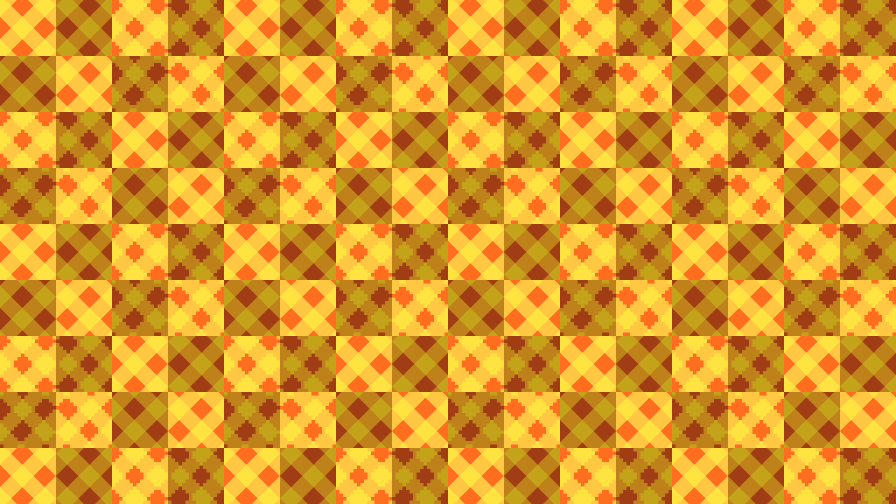
Reproduce this pattern procedurally as a WebGL 1 fragment shader.

```glsl
precision highp float;

uniform vec2 u_resolution;

#define GRID vec2(16.0, 9.0)
#define BAND_PERIOD 0.8
#define CELLS_PER_TILE 16.0
#define SAMPLES 4
#define LIGHT_BASE vec3(1.00, 0.78, 0.26)
#define LIGHT_GAP vec3(1.00, 0.89, 0.25)
#define LIGHT_CROSS vec3(1.00, 0.43, 0.12)
#define DARK_BASE vec3(0.75, 0.51, 0.10)
#define DARK_GAP vec3(0.77, 0.64, 0.10)
#define DARK_CROSS vec3(0.63, 0.24, 0.08)

// 1 inside a diagonal band, 0 between bands; half of each period is band
float band(float t) {
  float offset = abs(fract(t / BAND_PERIOD + 0.5) - 0.5);
  return 1.0 - step(0.25, offset);
}

// Colour at a point measured in tiles from the lower left
vec3 gingham(vec2 p) {
  vec2 tile = floor(p);
  tile.y = GRID.y - 1.0 - tile.y;
  float dark = mod(tile.x + tile.y, 2.0);

  // Alternate two-by-two blocks have stepped edges
  vec2 block = floor(tile / 2.0);
  float stepped = mod(block.x + block.y, 2.0);
  vec2 cellCentre = (floor(p * CELLS_PER_TILE) + 0.5) / CELLS_PER_TILE;
  vec2 q = mix(p, cellCentre, stepped) - 0.5 * GRID;

  // Crossing bands make diamonds; dark tiles swap crossings and gaps
  float rising = band(q.x - q.y);
  float falling = band(q.x + q.y);
  float diamond = 1.0 - abs(rising - falling);
  float crossing = abs(rising - dark);

  vec3 base = mix(LIGHT_BASE, DARK_BASE, dark);
  vec3 gap = mix(LIGHT_GAP, DARK_GAP, dark);
  vec3 cross_ = mix(LIGHT_CROSS, DARK_CROSS, dark);
  return mix(base, mix(gap, cross_, crossing), diamond);
}

void main() {
  // Average a small grid of samples to smooth every edge
  float tilesPerPixel = GRID.y / u_resolution.y;
  vec3 sum = vec3(0.0);
  for (int j = 0; j < SAMPLES; j++) {
    for (int i = 0; i < SAMPLES; i++) {
      vec2 jitter = (vec2(float(i), float(j)) + 0.5) / float(SAMPLES) - 0.5;
      sum += gingham((gl_FragCoord.xy + jitter) * tilesPerPixel);
    }
  }
  gl_FragColor = vec4(sum / float(SAMPLES * SAMPLES), 1.0);
}
```
